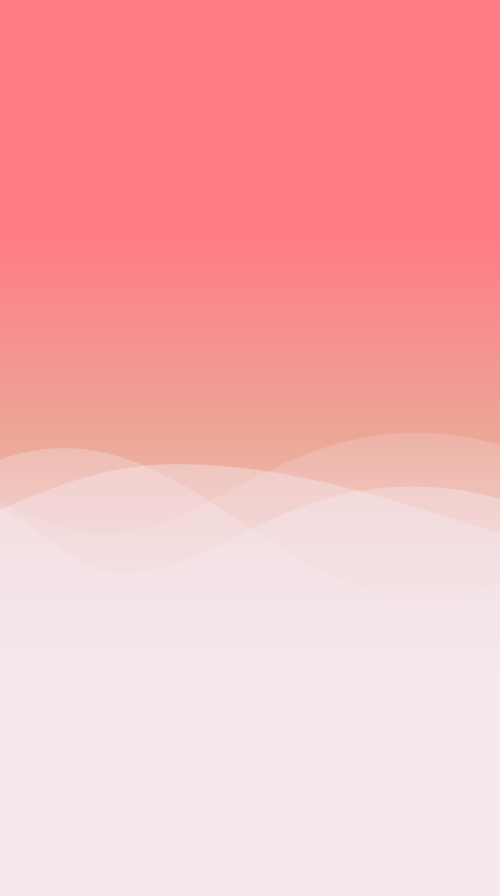
Write a Shadertoy shader that draws this background.

```glsl
// Soft coral sky fading through salmon into a pale mist.
// A three-stop vertical gradient lies under four translucent waves,
// each a cosine swell with its own width on either side of its turning point.

const vec3 CORAL  = vec3(1.000, 0.490, 0.528);
const vec3 SALMON = vec3(0.925, 0.655, 0.590);
const vec3 MIST   = vec3(0.960, 0.914, 0.937);

// Gradient stops, as depth below the top edge
const float CORAL_END  = 0.272;
const float SALMON_AT  = 0.490;
const float MIST_START = 0.768;

const float PI = 3.14159265;

struct Wave {
    vec2 turn;      // crest or trough: x from left, depth from top
    float drop;     // change in depth to the next turning point
    vec2 halfSpan;  // distance to that point on the left and right
    float bulge;    // extra lift along the slopes
    float opacity;
};

const Wave WAVES[4] = Wave[4](
    Wave(vec2(0.833, 0.483),  0.112, vec2(0.623, 0.623), 0.009, 0.20),
    Wave(vec2(0.128, 0.500),  0.169, vec2(0.721, 0.721), 0.000, 0.30),
    Wave(vec2(0.349, 0.518),  0.130, vec2(0.812, 1.160), 0.000, 0.40),
    Wave(vec2(0.244, 0.639), -0.096, vec2(0.400, 0.581), 0.009, 0.40)
);

vec3 skyColor(float depth) {
    vec3 sky = mix(CORAL, SALMON, smoothstep(0.0, 1.0, 0.0)
                   + clamp((depth - CORAL_END) / (SALMON_AT - CORAL_END), 0.0, 1.0));
    return mix(sky, MIST, clamp((depth - SALMON_AT) / (MIST_START - SALMON_AT), 0.0, 1.0));
}

float waveDepth(Wave w, float x) {
    float offset = x - w.turn.x;
    float phase = PI * offset / (offset < 0.0 ? w.halfSpan.x : w.halfSpan.y);
    float slope = sin(phase);
    return w.turn.y + w.drop * (0.5 - 0.5 * cos(phase)) - w.bulge * slope * slope;
}

void mainImage(out vec4 fragColor, in vec2 fragCoord) {
    vec2 uv = fragCoord / iResolution.xy;
    float depth = 1.0 - uv.y;
    float edge = 0.75 / iResolution.y;

    vec3 color = skyColor(depth);

    // Layer the waves from back to front
    for (int i = 0; i < 4; i++) {
        float surface = waveDepth(WAVES[i], uv.x);
        float inside = smoothstep(-edge, edge, depth - surface);
        color = mix(color, MIST, inside * WAVES[i].opacity);
    }

    fragColor = vec4(color, 1.0);
}
```
